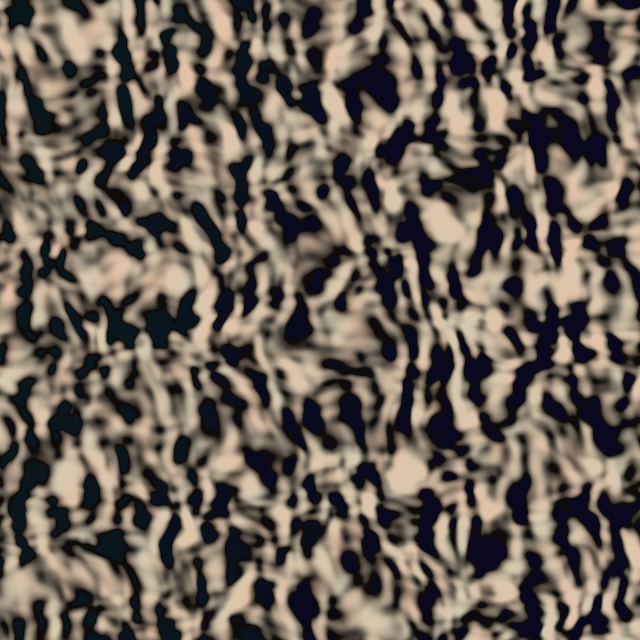
A WebGL 1 fragment shader for this texture:

```glsl
precision highp float;
// Puffy tan ridges, mostly upright, that branch and merge around dark pores.
// Stretched, warped gradient noise gives a height; a tone curve and a slight
// side light shade it, and the deepest pores are tinted navy or teal.

uniform vec2 u_resolution;

const vec2 RIDGE_CELLS = vec2(35.0, 14.5);   // noise cells across the canvas
const vec2 BRIDGE_CELLS = vec2(41.0, 46.0);  // finer cells that join ridges
const float BRIDGE_AMOUNT = 0.55;
const float LEAN = 0.16;
const float WARP_CELLS = 7.0;
const float WARP_AMOUNT = 0.032;
const float HEIGHT_SPREAD = 0.29;            // standard deviation of the noise
const vec2 LIGHT_OFFSET = vec2(0.006, -0.006);
const float LIGHT_AMOUNT = 0.35;
const float PORE_LEVEL = -0.72;              // heights in standard deviations
const float TINT_LEVEL = -1.0;
const vec3 RIDGE_TINT = vec3(1.11, 1.0, 0.87);
const vec3 PORE_BLACK = vec3(0.055, 0.043, 0.038);
const vec3 PORE_TEAL = vec3(0.035, 0.085, 0.11);
const vec3 PORE_NAVY = vec3(0.035, 0.03, 0.12);

// Random unit vector for a lattice point
vec2 randomGradient(vec2 cell) {
  vec3 q = fract(cell.xyx * vec3(0.1031, 0.1030, 0.0973));
  q += dot(q, q.yzx + 33.33);
  float angle = 6.28318 * fract((q.x + q.y) * q.z);
  return vec2(cos(angle), sin(angle));
}

float gradientNoise(vec2 p) {
  vec2 cell = floor(p);
  vec2 f = p - cell;
  vec2 blend = f * f * f * (f * (f * 6.0 - 15.0) + 10.0);
  vec2 right = vec2(1.0, 0.0);
  vec2 up = vec2(0.0, 1.0);
  float a = dot(randomGradient(cell), f);
  float b = dot(randomGradient(cell + right), f - right);
  float c = dot(randomGradient(cell + up), f - up);
  float d = dot(randomGradient(cell + 1.0), f - 1.0);
  return mix(mix(a, b, blend.x), mix(c, d, blend.x), blend.y);
}

// Bend the plane so that ridges lean and wander
vec2 warp(vec2 p) {
  vec2 q = p * WARP_CELLS;
  vec2 bend = vec2(gradientNoise(q + 17.3), gradientNoise(q + 61.7));
  vec2 wiggle = vec2(gradientNoise(q * 3.1 + 5.2), gradientNoise(q * 3.1 + 43.9));
  return p + vec2(LEAN * p.y, 0.0) + WARP_AMOUNT * (bend + 0.28 * wiggle);
}

// Relief height in standard deviations; two tilted layers hide the lattice
float reliefHeight(vec2 p) {
  vec2 q = warp(p);
  float first = gradientNoise((q + vec2(0.12 * q.y, 0.0)) * RIDGE_CELLS + 101.4);
  float second = gradientNoise((q - vec2(0.14 * q.y, 0.0)) * RIDGE_CELLS * 0.93 + 211.8);
  float bridges = gradientNoise(q * BRIDGE_CELLS + 307.1);
  return (first + second + BRIDGE_AMOUNT * bridges) / HEIGHT_SPREAD;
}

void main() {
  vec2 p = gl_FragCoord.xy / min(u_resolution.x, u_resolution.y);

  // Height with light from the upper left
  float height = reliefHeight(p);
  float slope = height - reliefHeight(p + LIGHT_OFFSET);
  float shade = (height + LIGHT_AMOUNT * slope) / 1.08;

  // Contrast drifts: softer in patches, harder towards the right
  float drift = gradientNoise(p * 4.0 + 83.6);
  shade *= 0.94 + 0.14 * p.x + 0.3 * drift;

  // Rounded tone curve for the ridges, with faint warm and cool areas
  float z = clamp(shade, -1.2, 2.3);
  float tone = max(0.385 + 0.33 * z - 0.07 * z * z, 0.0);
  float warmth = gradientNoise(p * vec2(24.0, 15.0) + 149.2);
  vec3 color = tone * (RIDGE_TINT + 0.07 * warmth * vec3(1.0, -0.5, -0.6));

  // Pores: crisp black rim, then a tinted floor, teal left and navy right
  float side = smoothstep(0.15, 0.6, p.x + 0.3 * gradientNoise(p * 5.0 + 31.5));
  float patches = gradientNoise(p * 13.0 + 263.3);
  float tintEdge = TINT_LEVEL + 0.5 * patches;
  float tinted = 1.0 - smoothstep(tintEdge - 0.3, tintEdge, shade);
  vec3 poreColor = mix(PORE_BLACK, mix(PORE_TEAL, PORE_NAVY, side), tinted);
  float pore = 1.0 - smoothstep(PORE_LEVEL - 0.14, PORE_LEVEL + 0.14, shade);
  color = mix(color, poreColor, pore);

  gl_FragColor = vec4(color, 1.0);
}
```
